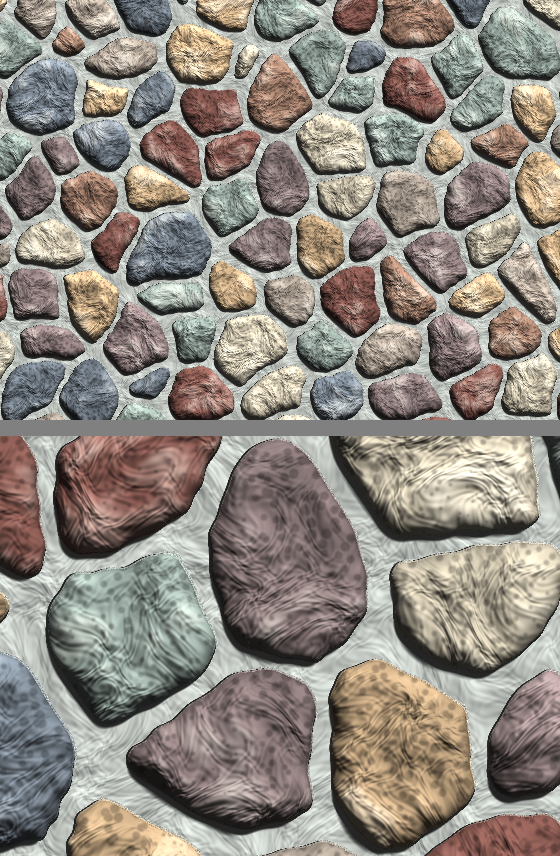
Top: the whole. Bottom: its middle third, enlarged.
This texture is drawn by a Shadertoy shader. Its source:

```glsl
// A sunlit fieldstone wall: rounded, coloured stones bedded in pale mortar.
// Stones are cells of a weighted cellular diagram with softened corners; their
// dome height and layered-sine relief give the slopes, and short rays the shadows.

// Layout, in units of canvas height
const vec2 CELL = vec2(0.150, 0.116);
const float JITTER = 0.74;         // scatter of the centres, share of a cell
const float SIZE_SPREAD = 0.0065;  // spread of the cell weights
const float CORNER = 0.0075;       // corner softening
const float GAP = 0.0085;          // half width of a joint
const float BEVEL = 0.024;         // width of the rounded rim
const float STONE_HEIGHT = 0.022;

// Surface and light
const float RELIEF_FREQ = 40.0;
const float RELIEF_DEPTH = 0.0027;
const float PIT_SIZE = 0.011;
const vec3 SUN = vec3(0.30, 0.64, 0.70);
const float AMBIENT = 0.19;
const float SUN_POWER = 1.17;
const float SHADOW_LENGTH = 0.024;
const vec3 MORTAR = vec3(0.74, 0.76, 0.74);
const vec3 DUST = vec3(0.80, 0.79, 0.75);
const vec3 STONES[8] = vec3[8](
    vec3(0.50, 0.33, 0.30),   // brick red
    vec3(0.60, 0.47, 0.40),   // brown
    vec3(0.80, 0.68, 0.53),   // tan
    vec3(0.82, 0.78, 0.69),   // cream
    vec3(0.45, 0.49, 0.53),   // slate blue
    vec3(0.58, 0.64, 0.61),   // grey green
    vec3(0.54, 0.47, 0.47),   // purple grey
    vec3(0.67, 0.62, 0.57));  // warm grey

vec3 hash3(vec2 p) {
    vec3 q = fract(p.xyx * vec3(0.1031, 0.1030, 0.0973));
    q += dot(q, q.yxz + 33.33);
    return fract((q.xxy + q.yzz) * q.zyx);
}

// Centre (xy) and weight (z) of the stone in one cell; odd rows are staggered
vec3 seed(vec2 cell) {
    vec3 r = hash3(cell + 17.0);
    vec2 place = cell + 0.5 + JITTER * (r.xy - 0.5);
    place.x += 0.5 * mod(cell.y, 2.0);
    return vec3(place * CELL, SIZE_SPREAD * r.z);
}

// Bends the joints so that the stone outlines are not straight
vec2 bend(vec2 p) {
    p += 0.0080 * sin(p.yx * vec2(19.0, 23.0) + vec2(0.7, 2.1));
    p += 0.0030 * sin(p.yx * vec2(61.0, 53.0) + p * 31.0);
    return p + 0.0009 * sin(p.yx * 190.0 + p * 120.0);
}

// Distance from p in to the rim of its stone, negative in the mortar
float stoneRim(vec2 p, out vec2 id) {
    p = bend(p);
    vec2 base = floor(p / CELL);
    vec3 own = vec3(0.0);
    float nearest = 1e5;
    for (int y = -2; y <= 2; y++)
    for (int x = -2; x <= 2; x++) {
        vec2 cell = base + vec2(x, y);
        vec3 s = seed(cell);
        float d = dot(p - s.xy, p - s.xy) - s.z;
        if (d < nearest) { nearest = d; own = s; id = cell; }
    }
    float sum = 1e-12;
    for (int y = -2; y <= 2; y++)
    for (int x = -2; x <= 2; x++) {
        vec2 cell = base + vec2(x, y);
        if (cell == id) continue;
        vec3 s = seed(cell);
        float d = dot(p - s.xy, p - s.xy) - s.z;
        sum += exp(-0.5 * (d - nearest) / (length(s.xy - own.xy) * CORNER));
    }
    float joint = GAP * (1.0 + 0.3 * sin(p.x * 17.0 + 3.0 * sin(p.y * 13.0)));
    return -CORNER * log(sum) - joint;
}

float dome(float rim) {
    float t = 1.0 - clamp(rim / BEVEL, 0.0, 1.0);
    return STONE_HEIGHT * sqrt(1.0 - t * t);
}

float wallHeight(vec2 p) {
    vec2 id;
    return dome(stoneRim(p, id));
}

// Layered, turned and warped sines, about -1 to 1
float relief(vec2 p) {
    float sum = 0.0, amp = 1.0;
    p *= RELIEF_FREQ;
    for (int i = 0; i < 5; i++) {
        p = mat2(0.8, 0.6, -0.6, 0.8) * p * 1.85 + 0.8 * sin(p.yx);
        sum += amp * sin(p.x) * sin(p.y);
        amp *= 0.55;
    }
    return sum;
}

// Cellular noise: distance to the nearest pit, in pit cells
float pits(vec2 p) {
    p /= PIT_SIZE;
    float d = 1.0;
    for (int y = -1; y <= 1; y++)
    for (int x = -1; x <= 1; x++) {
        vec2 cell = floor(p) + vec2(x, y);
        d = min(d, length(cell + hash3(cell).xy - p));
    }
    return d;
}

void mainImage(out vec4 fragColor, in vec2 fragCoord) {
    vec2 p = fragCoord / iResolution.y;
    vec2 id;
    float rim = stoneRim(p, id);
    float soft = max(0.0012, 0.75 / iResolution.y);
    float stone = smoothstep(-soft, soft, rim);
    vec3 rnd = hash3(id + 71.0);

    // Slopes of the dome, of the relief and of the stone as it was laid
    vec2 e = vec2(0.0015, 0.0);
    float h = dome(rim);
    vec2 slope = vec2(wallHeight(p + e.xy), wallHeight(p + e.yx)) - h;
    vec2 g = p + 5.0 * rnd.xy * stone;
    float rough = relief(g);
    vec2 grain = vec2(relief(g + e.xy), relief(g + e.yx)) - rough;
    slope += grain * RELIEF_DEPTH * mix(0.45, 1.0, stone);
    slope = slope / e.x + stone * 0.28 * (rnd.yz - 0.5);
    vec3 normal = normalize(vec3(-slope, 1.0));

    // Short rays towards the sun
    vec3 sun = normalize(SUN);
    float block = 0.0;
    for (int i = 1; i <= 3; i++) {
        float t = SHADOW_LENGTH * float(i) / 3.0;
        float ray = h + t * sun.z / length(sun.xy);
        block = max(block, wallHeight(p + normalize(sun.xy) * t) - ray);
    }
    float lit = 1.0 - smoothstep(0.0, 0.004, block);

    // Stone colour with mottling, dust and pits
    vec3 color = STONES[int(rnd.x * 7.999)] * (0.88 + 0.24 * rnd.z);
    float patches = relief(g * 0.32 + 3.0);
    color *= 1.0 + 0.11 * patches + 0.07 * rough;
    color = mix(color, DUST, 0.42 * smoothstep(0.1, 1.3, patches + 0.5 * rough));
    color *= 0.76 + 0.24 * smoothstep(0.08, 0.34, pits(g) + 0.12 * patches);
    color = mix(MORTAR * (1.0 + 0.05 * rough), color, stone);

    float light = AMBIENT + SUN_POWER * max(dot(normal, sun), 0.0) * lit;
    fragColor = vec4(clamp(color * light, 0.0, 1.0), 1.0);
}
```
